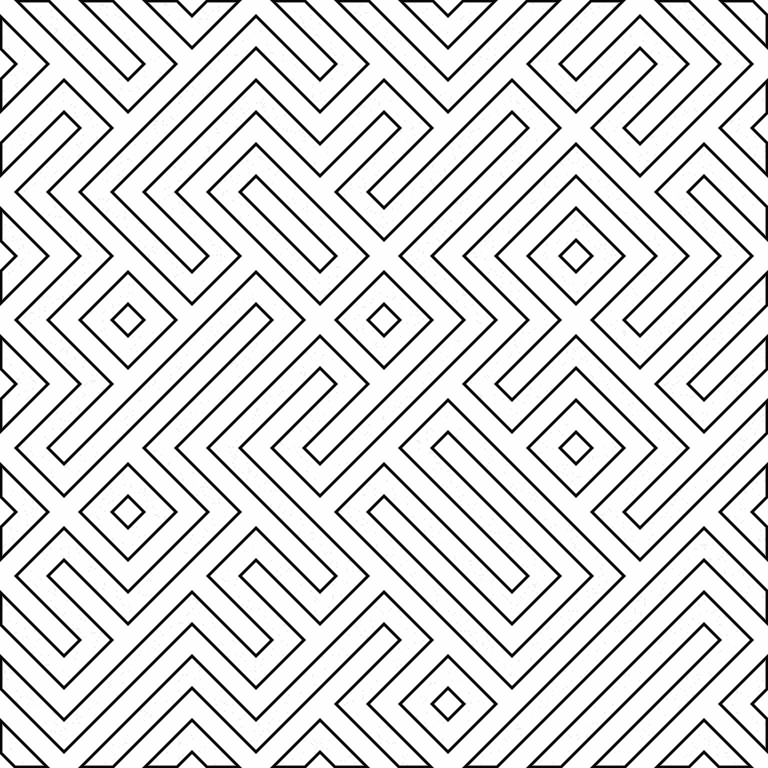
A Shadertoy shader for this pattern:

```glsl
// Diagonal Truchet maze: a 12 by 12 grid of tiles, each crossed by two outlined
// ribbons that slant one way or the other by a hash of the tile's cell.
// Ribbons join across tiles into zigzags and nested diamonds, closed at the rim.

const float TILES = 12.0;        // tiles across and down
const float LINE_WIDTH = 0.046;  // in tile units
const float RIM_INSET = 0.015;   // keeps the closing strokes inside the canvas
const vec3 PAPER = vec3(0.995);
const vec3 INK = vec3(0.025);

float hash21(vec2 p) {
    vec3 q = fract(p.xyx * vec3(0.1031, 0.1030, 0.0973));
    q += dot(q, q.yzx + 33.33);
    return fract((q.x + q.y) * q.z);
}

// Signed distance to the two ribbons of the tile holding p, negative inside
float ribbonDistance(vec2 p) {
    vec2 local = fract(p);
    if (hash21(floor(p) + 17.0) < 0.5) local.x = 1.0 - local.x;
    float across = abs(local.x + local.y - 1.0);
    return (abs(across - 0.5) - 0.25) * inversesqrt(2.0);
}

// Signed distance to a centred box, exact along its sides
float boxDistance(vec2 p, vec2 halfSize) {
    vec2 d = abs(p) - halfSize;
    return max(d.x, d.y);
}

// Antialiased coverage of a stroke along the zero of a distance
float stroke(float dist, float width, float pixel) {
    return 1.0 - smoothstep(-pixel, pixel, abs(dist) - 0.5 * width);
}

// Sparse faint grain, in cells finer than the tiles
float grain(vec2 p) {
    return smoothstep(0.9, 1.0, hash21(floor(p * 32.0) + 71.0));
}

void mainImage(out vec4 fragColor, in vec2 fragCoord) {
    float scale = TILES / min(iResolution.x, iResolution.y);
    vec2 p = fragCoord * scale;
    vec2 halfCanvas = 0.5 * iResolution.xy * scale;

    // Ribbons clipped by the rim, so their ends are outlined too
    float ribbon = ribbonDistance(p);
    float rim = boxDistance(p - halfCanvas, halfCanvas - RIM_INSET);
    float shape = max(ribbon, rim);

    // Paper with a trace of grain inside the ribbons, then the ink
    float inside = 1.0 - smoothstep(-scale, scale, shape);
    vec3 color = PAPER - 0.045 * inside * grain(p);
    color = mix(color, INK, stroke(shape, LINE_WIDTH, 0.8 * scale));

    fragColor = vec4(color, 1.0);
}
```
